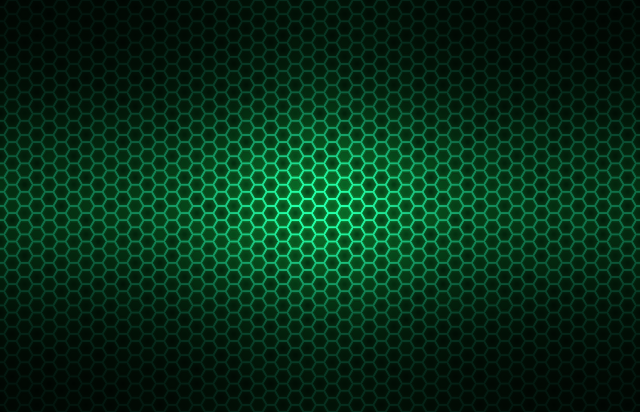
Write a WebGL 2 fragment shader that draws this pattern.

```glsl
#version 300 es
precision highp float;

uniform vec2 u_resolution;
out vec4 fragColor;

const float PI = 3.14159265;
const vec2 REPEATS = vec2(26.0, 29.0);   // whole lattice periods across and up
const vec2 PERIOD = vec2(1.7320508, 1.0);  // lattice period in cell heights

const vec3 CELL_COLOR = vec3(0.025, 0.35, 0.125);
const vec3 LINE_COLOR = vec3(0.13, 0.93, 0.61);
const vec3 GLOW_COLOR = vec3(0.05, 0.34, 0.20);
const vec3 DETAIL_COLOR = vec3(0.09, 0.25, 0.10);

float hash(vec2 p) {
    return fract(sin(dot(p, vec2(127.1, 311.7))) * 43758.5453);
}

// Offset from the centre of the nearest flat-topped hexagon
vec2 hexOffset(vec2 p, vec2 period) {
    vec2 a = mod(p, period) - 0.5 * period;
    vec2 b = mod(p - 0.5 * period, period) - 0.5 * period;
    return dot(a, a) < dot(b, b) ? a : b;
}

// Hexagonal radius: 0.5 on the border of a cell of height 1
float hexRadius(vec2 p) {
    vec2 q = abs(p);
    return max(q.y, dot(q, vec2(0.8660254, 0.5)));
}

// Distance to the three diagonals joining opposite corners
float diagonalDistance(vec2 p) {
    vec2 q = abs(p);
    return min(q.y, abs(dot(q, vec2(0.8660254, -0.5))));
}

float stroke(float dist, float halfWidth, float pixel) {
    return 1.0 - smoothstep(halfWidth - 0.5 * pixel, halfWidth + 0.5 * pixel, abs(dist));
}

// Wide band plus central spot, both periodic across the canvas
float lighting(vec2 uv) {
    vec2 s = sin(PI * (uv - 0.5));
    vec2 away = s * s;
    float band = 0.62 * exp(-dot(away, vec2(0.3, 1.7)));
    float spot = 0.50 * exp(-dot(away, vec2(3.5, 1.8)));
    return band + spot;
}

vec3 hexCell(vec2 offset, float random, float pixel) {
    float radius = hexRadius(offset);
    float edge = 0.5 - radius;

    // Filled cell with a dim core that differs from cell to cell
    vec3 color = CELL_COLOR * mix(0.85, 1.12, random);
    float core = 1.0 - smoothstep(0.05, 0.27, radius);
    color *= 1.0 - 0.22 * core * (1.0 - random);

    // Faint inner hexagon and spokes to the corners
    float ring = stroke(radius - 0.29, 0.022, pixel);
    float spokes = stroke(diagonalDistance(offset), 0.016, pixel) * step(0.29, radius);
    color = mix(color, DETAIL_COLOR, max(0.65 * ring, 0.4 * spokes));

    // Glowing border
    color += GLOW_COLOR * exp(-edge * 11.0);
    return mix(color, LINE_COLOR, stroke(edge, 0.062, pixel));
}

void main() {
    vec2 uv = gl_FragCoord.xy / u_resolution;
    vec2 p = uv * REPEATS * PERIOD;
    float pixel = REPEATS.y / u_resolution.y;

    // Cell index wraps so that opposite canvas edges agree
    vec2 offset = hexOffset(p, PERIOD);
    vec2 id = mod(round((p - offset) / (0.5 * PERIOD)), 2.0 * REPEATS);

    vec3 color = hexCell(offset, hash(id), pixel) * lighting(uv);
    fragColor = vec4(clamp(color, 0.0, 1.0), 1.0);
}
```
